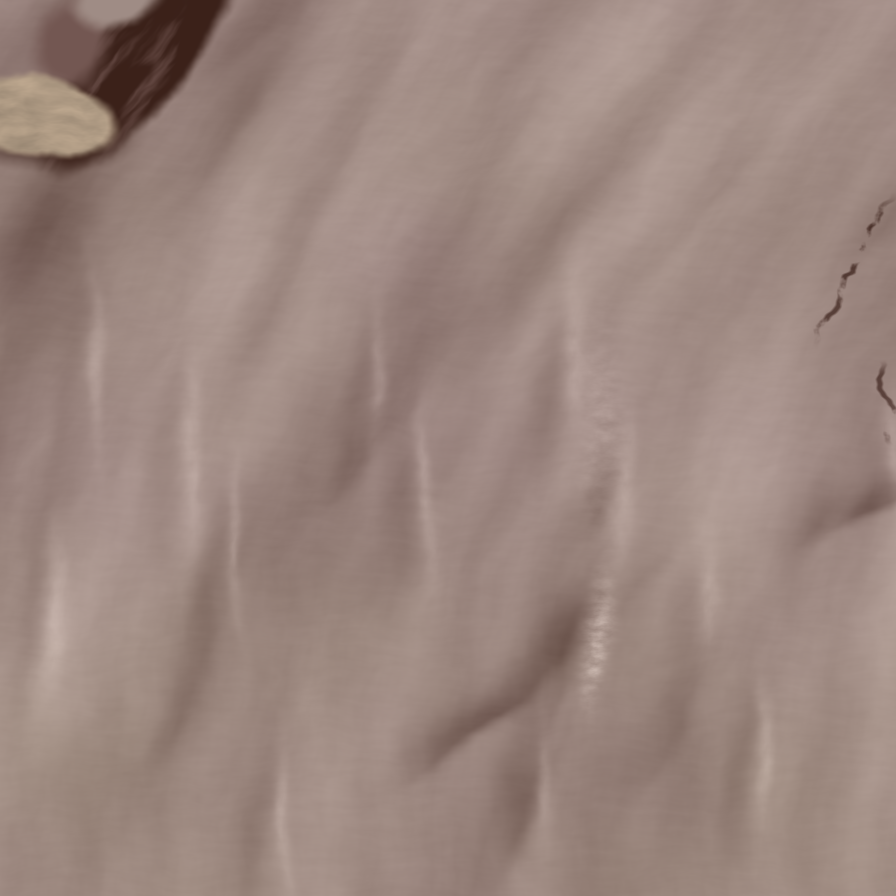
Give the GLSL for this texture, as a Shadertoy shader.

```glsl
const vec3 DEEP = vec3(0.23, 0.13, 0.10);
const vec3 PALE = vec3(0.67, 0.59, 0.56);
const vec3 LIP = vec3(0.69, 0.61, 0.52);
const vec3 PLUM = vec3(0.45, 0.34, 0.32);

vec2 hash2(vec2 p) {
    vec3 q = fract(p.xyx * vec3(0.1031, 0.1030, 0.0973));
    q += dot(q, q.yzx + 33.33);
    return fract((q.xx + q.yz) * q.zy);
}

float gradientNoise(vec2 p) {
    vec2 cell = floor(p), f = fract(p);
    vec2 w = f * f * f * (f * (f * 6.0 - 15.0) + 10.0);
    vec4 g;
    for (int i = 0; i < 4; i++) {
        vec2 corner = vec2(i & 1, i >> 1);
        float a = 6.2832 * hash2(cell + corner + 50.0).x;
        g[i] = dot(vec2(cos(a), sin(a)), f - corner);
    }
    return mix(mix(g.x, g.y, w.x), mix(g.z, g.w, w.x), w.y);
}

float fbm(vec2 p) {
    float sum = 0.0, amp = 0.6;
    for (int i = 0; i < 4; i++) {
        sum += amp * gradientNoise(p);
        p = p * 2.03 + 17.3;
        amp *= 0.5;
    }
    return sum;
}

// Across and along coordinates; tilt leans rightward from vertical
vec2 tilted(vec2 p, vec2 centre, float tilt) {
    vec2 d = p - centre;
    float c = cos(tilt), s = sin(tilt);
    return vec2(c * d.x - s * d.y, s * d.x + c * d.y);
}

float softStroke(vec2 p, vec2 centre, float tilt, vec2 size) {
    vec2 q = tilted(p, centre, tilt) / size;
    return exp(-dot(q, q));
}

// Crease with a crisp right flank and a wide left one
float crease(vec2 p, vec2 centre, float tilt, vec2 size) {
    vec2 q = tilted(p, centre, tilt) / size;
    q.x *= mix(0.65, 1.7, smoothstep(-0.3, 0.3, q.x));
    return exp(-dot(q, q));
}

float oval(vec2 p, vec2 centre, float tilt, vec2 size, float blur) {
    float d = (length(tilted(p, centre, tilt) / size) - 1.0) * min(size.x, size.y);
    return 1.0 - smoothstep(-blur, blur, d);
}

float crack(vec2 p, vec2 centre, float tilt, float halfLength) {
    vec2 q = tilted(p, centre, tilt);
    q.x += 0.035 * fbm(vec2(q.y * 16.0, centre.x * 40.0));
    float broken = smoothstep(-0.15, 0.15, fbm(p * 35.0) + 0.04);
    float ends = 1.0 - smoothstep(0.6, 1.0, abs(q.y) / halfLength);
    return (1.0 - smoothstep(0.001, 0.005, abs(q.x))) * ends * broken;
}

// Drapes upright at the bottom, bending to the right toward the top
float drapery(vec2 p) {
    float s = p.x - 0.38 * p.y * p.y;
    float tone = 0.625 + 0.11 * gradientNoise(vec2(s * 5.0, p.y * 1.8) + 3.0);
    tone += 0.075 * gradientNoise(vec2(s * 13.0, p.y * 3.5) + 9.0);
    tone += 0.035 * fbm(vec2(s * 30.0, p.y * 12.0));
    return tone + 0.018 * fbm(p * vec2(25.0, 110.0));
}

float scatteredFolds(vec2 p) {
    float tone = 0.0;
    for (int i = 0; i < 13; i++) {
        vec2 a = hash2(vec2(i, 4)), b = hash2(vec2(i, 21));
        vec2 ridge = vec2((float(i) + a.x) / 13.0, 0.05 + 0.6 * a.y);
        float length_ = 0.04 + 0.06 * b.y;
        float glint = softStroke(p, ridge, 0.12 * (b.x - 0.5), vec2(0.007 + 0.006 * b.x, length_));
        tone += 0.085 * glint * (0.85 + 0.6 * fbm(p * vec2(60.0, 35.0)));
        tone -= 0.05 * softStroke(p, ridge - vec2(0.027, 0.02), 0.1, vec2(0.018, length_ * 1.4));
        vec2 fold = vec2(b.y, a.x);
        float tilt = mix(0.35, 0.8, fold.y) + 0.35 * (a.y - 0.5);
        tone -= 0.055 * crease(p, fold, tilt, vec2(0.022, 0.06 + 0.08 * b.x));
    }
    return tone;
}

// Recess in the upper corner, with its pale lip and inner plug
vec3 cornerHollow(vec3 col, vec2 p) {
    vec2 w = p + 0.012 * vec2(fbm(p * 14.0), fbm(p * 14.0 + 40.0));
    vec2 q = tilted(w, vec2(0.16, 0.93), 0.7);
    float streak = smoothstep(0.0, 0.35, fbm(vec2(q.x * 35.0, q.y * 7.0) + 6.0));
    vec3 inside = mix(DEEP, PLUM, 0.75 * streak);
    col = mix(col, inside, oval(w, vec2(0.155, 0.935), 0.7, vec2(0.053, 0.155), 0.008));
    col = mix(col, PLUM, oval(w, vec2(0.08, 0.95), 0.4, vec2(0.035, 0.05), 0.014));
    col = mix(col, PALE * 0.93, oval(w, vec2(0.13, 1.0), 1.3, vec2(0.028, 0.045), 0.008));
    col = mix(col, DEEP, 0.6 * oval(w, vec2(0.055, 0.86), 1.65, vec2(0.045, 0.09), 0.012));
    vec3 lip = LIP * (0.98 + 0.25 * fbm(w * vec2(18.0, 50.0)));
    return mix(col, lip, oval(w, vec2(0.04, 0.87), 1.75, vec2(0.044, 0.09), 0.005));
}

void mainImage(out vec4 fragColor, in vec2 fragCoord) {
    vec2 p = fragCoord / iResolution.xy;
    vec2 w = p + 0.022 * vec2(fbm(p * 7.0), fbm(p * 7.0 + 31.0));

    float tone = drapery(w) + scatteredFolds(w);

    // Main creases, shadow and glint
    tone -= 0.17 * softStroke(w, vec2(0.04, 0.75), 0.55, vec2(0.05, 0.13));
    tone -= 0.17 * crease(w, vec2(0.54, 0.20), 0.9, vec2(0.02, 0.09));
    tone -= 0.13 * crease(w, vec2(0.64, 0.29), 0.4, vec2(0.026, 0.05));
    tone -= 0.15 * crease(w, vec2(0.98, 0.44), 1.1, vec2(0.016, 0.07));
    tone -= 0.06 * softStroke(w, vec2(0.58, 0.70), 0.75, vec2(0.04, 0.22));
    tone -= 0.07 * crease(w, vec2(0.36, 0.78), 0.45, vec2(0.025, 0.20));
    float sheen = 0.7 + 1.2 * fbm(p * vec2(45.0, 90.0));
    tone += 0.20 * sheen * softStroke(w, vec2(0.67, 0.28), 0.12, vec2(0.012, 0.06));
    tone += 0.07 * sheen * softStroke(w, vec2(0.67, 0.52), 0.0, vec2(0.025, 0.11));
    tone -= 0.28 * crack(p, vec2(0.95, 0.70), 0.4, 0.10);
    tone -= 0.25 * crack(p, vec2(0.99, 0.55), -0.1, 0.05);

    // Tone ramp with a drift between mauve and olive
    vec3 col = mix(DEEP, PALE, (tone - DEEP.r) / (PALE.r - DEEP.r));
    float drift = fbm(p * 3.0 + 12.0) + 0.5 * (p.y - 0.45);
    col += 0.016 * drift * vec3(0.3, -0.4, 1.0);

    fragColor = vec4(clamp(cornerHollow(col, p), 0.0, 1.0), 1.0);
}
```
